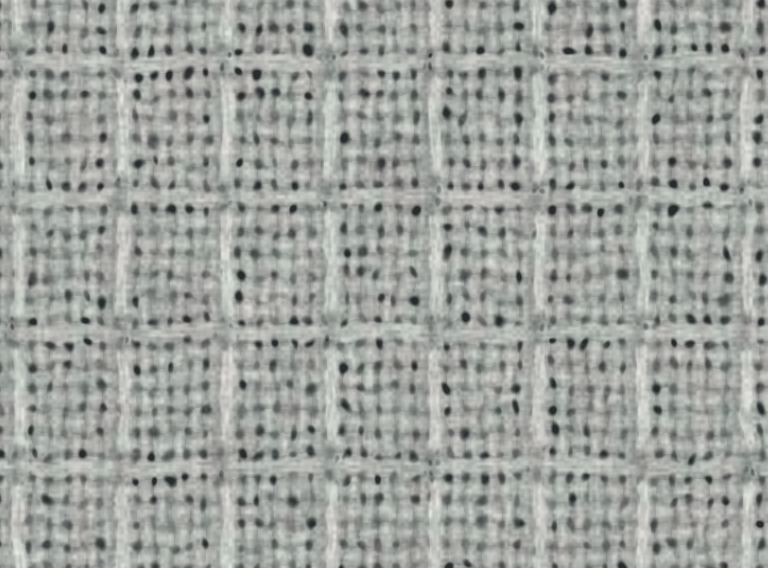
This texture is drawn by a Shadertoy shader. Its source:

```glsl
// Pale grey-green open-weave cloth with a grid of raised ribs and small dark gaps.

#define REPEATS vec2(7.385, 4.207)   // rib cells across and down
#define OFFSET vec2(0.024, 0.178)    // first rib crossing, in canvas units
#define THREADS 6.0                  // threads per cell each way
#define SHADOW vec3(0.15, 0.17, 0.17)
#define YARN vec3(0.79, 0.80, 0.78)
#define BASE_LIGHT 0.79
#define GAP_DEPTH 0.85
#define FUZZ 0.38
#define WOBBLE 0.035

float hash(vec2 p) {
    vec3 q = fract(vec3(p.xyx) * 0.1031);
    q += dot(q, q.yzx + 33.33);
    return fract((q.x + q.y) * q.z);
}

float noise(vec2 p) {
    vec2 i = floor(p), f = fract(p);
    f = f * f * (3.0 - 2.0 * f);
    return mix(mix(hash(i), hash(i + vec2(1, 0)), f.x),
               mix(hash(i + vec2(0, 1)), hash(i + vec2(1, 1)), f.x), f.y);
}

// Soft band of half width w around zero
float band(float d, float w) {
    return 1.0 - smoothstep(0.5 * w, 1.3 * w, abs(d));
}

// Signed distance to the nearest whole number
vec2 nearest(vec2 p) {
    return fract(p + 0.5) - 0.5;
}

// Dark gap between four threads, with random place, size and depth
float gap(vec2 t, vec2 cellPos) {
    vec2 id = floor(t) + 50.0;
    vec2 jitter = vec2(hash(id + 3.7), hash(id + 91.3)) - 0.5;
    vec2 size = vec2(0.32, 0.34) + 0.18 * vec2(hash(id + 17.1), hash(id + 45.9)) - 0.05;
    vec2 d = (fract(t) - 0.5 - 0.22 * jitter) / size;
    d.x += 0.5 * jitter.y * d.y;
    vec2 fromCentre = abs(fract(cellPos) - 0.5);
    float open = mix(0.5, 1.0, smoothstep(0.12, 0.4, max(fromCentre.x, fromCentre.y)));
    float depth = mix(0.2, 1.0, hash(id + 7.0));
    return smoothstep(1.0, 0.2, length(d)) * depth * open;
}

// Plain weave: rounded floats, alternately upright and flat
float weave(vec2 t) {
    vec2 id = floor(t + 0.5);
    vec2 d = t - id;
    bool upright = mod(id.x + id.y, 2.0) < 0.5;
    d = upright ? d : d.yx;
    float lobe = exp(-12.0 * d.x * d.x - 3.5 * d.y * d.y);
    return lobe + 0.35 * (hash(id + 130.0) - 0.5) * lobe;
}

void mainImage(out vec4 fragColor, in vec2 fragCoord) {
    vec2 uv = fragCoord / iResolution.xy;
    vec2 cell = (uv - OFFSET) * REPEATS + 10.0;

    // Uneven hand of the cloth
    vec2 sway = vec2(noise(cell * 2.3), noise(cell * 2.3 + 40.0)) - 0.5;
    vec2 kink = vec2(noise(cell * 8.0 + 9.0), noise(cell * 8.0 + 70.0)) - 0.5;
    vec2 pos = cell + WOBBLE * (sway + 1.3 * kink);
    vec2 t = pos * THREADS - vec2(0.3, 0.0);
    vec2 rib = nearest(pos);

    // Upright ribs float over the cell and dip beneath the crossings
    float y = fract(pos.y);
    float floating = smoothstep(0.09, 0.21, y) * (1.0 - smoothstep(0.84, 0.94, y));
    float upright = band(rib.x, 0.062) * floating;
    float flank = band(rib.x + 0.045, 0.085);

    // Flat ribs are broken where the upright ones pass
    float crossing = band(rib.x, 0.11);
    float flatRib = band(rib.y, 0.062) * (1.0 - 0.6 * crossing);
    flatRib *= 0.65 + 0.45 * noise(pos * vec2(3.0, 1.0) + 5.0);

    // Fibres: fine grain and strands lying both ways
    float grain = noise(cell * vec2(26.0, 33.0));
    float strandsUp = noise(cell * vec2(34.0, 10.0) + 2.0 * sway);
    float strandsFlat = noise(cell * vec2(9.0, 42.0) + 60.0);
    float strands = mix(strandsFlat, strandsUp, clamp(0.5 + upright - flatRib, 0.0, 1.0));
    float fuzz = 0.45 * grain + 0.55 * strands - 0.5;
    float blotch = noise(cell * 3.1 + 20.0) - 0.5;

    // Combine the layers into one brightness
    float cover = max(max(upright, flatRib), 0.72 * flank);
    float light = BASE_LIGHT + 0.25 * (weave(t) - 0.45) * (1.0 - cover);
    light += FUZZ * fuzz + 0.08 * blotch;
    light -= GAP_DEPTH * gap(t, pos) * (1.0 - 0.92 * cover);
    light -= 0.07 * flank * (1.0 - upright);
    light += 0.20 * upright + 0.10 * flatRib;

    // Small pinholes round the rib crossings
    vec2 pin = pos * vec2(14.0, 12.0);
    float pinDepth = smoothstep(0.55, 1.0, hash(floor(pin) + 200.0));
    float pinhole = smoothstep(0.45, 0.1, length(fract(pin) - 0.5));
    light -= 0.4 * pinhole * pinDepth * crossing * band(rib.y, 0.13);

    vec3 colour = mix(SHADOW, YARN, clamp(light, 0.0, 1.2));
    float tint = noise(cell * 5.0 + 80.0) - 0.5;
    colour += 0.025 * tint * vec3(-1.0, 0.5, 0.0);
    fragColor = vec4(colour, 1.0);
}
```
